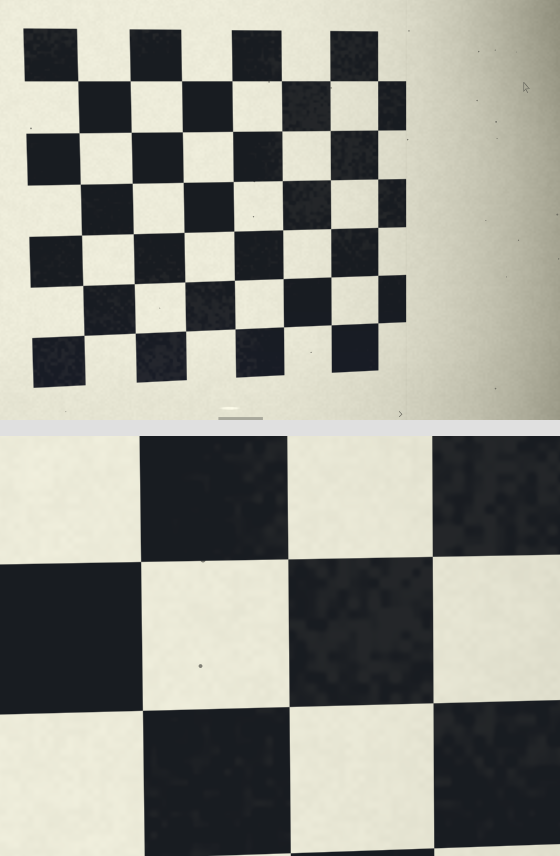
Top: the whole. Bottom: its middle third, enlarged.
Give the GLSL for this pattern, as a Shadertoy shader.

```glsl
// Checkerboard sheet seen at a slight angle, on unevenly lit warm paper with specks.
#define BOARD_LAST 6.0
#define PAGE_EDGE 0.967
#define LIGHT 0.928
#define FALLOFF 0.26
#define GRAIN 0.022
#define SPECK_GRID 0.045
#define PAPER_TINT vec3(0.0, 0.005, 0.076)
#define INK_DEEP vec3(0.095, 0.108, 0.128)
#define INK_PALE vec3(0.140, 0.150, 0.160)
#define MARK_GRAY vec3(0.36, 0.36, 0.33)

float hash(vec2 p) {
    return fract(sin(dot(p, vec2(127.1, 311.7))) * 43758.5453);
}

float noise(vec2 p) {
    vec2 i = floor(p), f = fract(p);
    f = f * f * (3.0 - 2.0 * f);
    return mix(mix(hash(i), hash(i + vec2(1, 0)), f.x),
               mix(hash(i + vec2(0, 1)), hash(i + vec2(1, 1)), f.x), f.y);
}

float segment(vec2 p, vec2 a, vec2 b) {
    vec2 d = b - a;
    return length(p - a - d * clamp(dot(p - a, d) / dot(d, d), 0.0, 1.0));
}

// Smooth coverage of a distance that is negative inside
float cover(float d, float px) {
    return clamp(0.5 - d / px, 0.0, 1.0);
}

// Coverage of every second square, from index first to index last
float squares(vec2 cell, vec2 first, vec2 last, float blur) {
    vec2 k = clamp(first + 2.0 * round((cell - first - 0.5) * 0.5), first, last);
    vec2 c = clamp(0.5 + (0.5 - abs(cell - k - 0.5)) / blur, 0.0, 1.0);
    return c.x * c.y;
}

// Board coordinates in squares, by inverting the perspective of the sheet
vec2 boardCell(vec2 p) {
    mat3 view = mat3(0.9001, 0.0116, 0.0617,
                     0.0266, 0.8822, 0.0285,
                     0.0556, 0.0677, 1.0);
    vec3 h = inverse(view) * vec3(p, 1.0);
    vec2 uv = h.xy / h.z;
    uv -= 0.007 * uv * (1.0 - uv);   // slight lens bow
    return uv * 7.0;
}

vec3 paper(vec2 p) {
    float fade = FALLOFF * pow(max(p.x - 0.3, 0.0), 3.0);
    fade += 0.03 * smoothstep(0.75, 1.0, p.y);
    fade += 0.08 * smoothstep(0.45, 0.0, length(p - vec2(1.4, 0.0)));
    float grain = noise(p * 190.0) + 0.6 * noise(p * 55.0) - 0.8;
    return LIGHT - fade - PAPER_TINT + GRAIN * grain;
}

vec3 ink(vec2 p) {
    float sheen = smoothstep(0.5, 0.8, 0.6 * noise(p * 4.0 + 7.0) + 0.4 * noise(p * 120.0));
    return mix(INK_DEEP, INK_PALE, sheen) + vec3(0.0, 0.0, 0.02) * smoothstep(0.6, 0.95, p.y);
}

// Scattered dust, denser on the upper right
float specks(vec2 p, float px) {
    vec2 id = floor(p / SPECK_GRID);
    vec2 at = 0.2 + 0.6 * vec2(hash(id + 3.1), hash(id + 8.7));
    float dense = smoothstep(0.2, 0.05, length(p - vec2(1.1, 0.13)));
    float on = step(0.965 - 0.25 * dense, hash(id));
    float radius = mix(0.0007, 0.0022, hash(id + 5.3));
    return on * cover(length(p - at * SPECK_GRID - id * SPECK_GRID) - radius, px);
}

// Outline of a small pointer and a chevron beside the lower page edge
float smallMarks(vec2 p) {
    vec2 tip = vec2(1.247, 0.196), heel = vec2(1.247, 0.217), wing = vec2(1.260, 0.211);
    vec2 notch = vec2(1.252, 0.212), tail = vec2(1.256, 0.220);
    float d = min(segment(p, tip, heel), segment(p, tip, wing));
    d = min(d, min(segment(p, heel, notch), segment(p, notch, tail)));
    d = min(d, segment(p, wing, notch));
    vec2 q = vec2(p.x, abs(p.y - 0.986));
    return min(d, segment(q, vec2(0.957, 0.0), vec2(0.951, 0.006)));
}

void mainImage(out vec4 fragColor, in vec2 fragCoord) {
    vec2 p = vec2(fragCoord.x, iResolution.y - fragCoord.y) / iResolution.y;
    float px = 1.0 / iResolution.y;
    vec3 col = paper(p);

    // Page border and the strip along the bottom
    float border = cover(abs(p.x - PAGE_EDGE) - 0.0008, px);
    col -= 0.035 * border;
    float bar = cover(abs(p.x - 0.573) - 0.053, px) * cover(0.993 - p.y, px);
    col = mix(col, vec3(0.66, 0.66, 0.61), bar);
    float glare = length((p - vec2(0.547, 0.972)) / vec2(0.03, 0.005));
    col += 0.09 * smoothstep(1.0, 0.3, glare);

    // Dark squares, cut off at the page border
    vec2 cell = boardCell(p);
    float blur = 1.3 * px / 0.119;
    float dark = squares(cell, vec2(0), vec2(BOARD_LAST), blur)
               + squares(cell, vec2(1), vec2(BOARD_LAST + 1.0, BOARD_LAST - 1.0), blur);
    dark *= cover(p.x - PAGE_EDGE, px);

    // Dust and marks
    col = mix(col, MARK_GRAY, 0.75 * specks(p, px));
    col = mix(col, MARK_GRAY, 0.85 * cover(smallMarks(p) - 0.0008, px));
    col = mix(col, ink(p), min(dark, 1.0));
    fragColor = vec4(clamp(col, 0.0, 1.0), 1.0);
}
```
